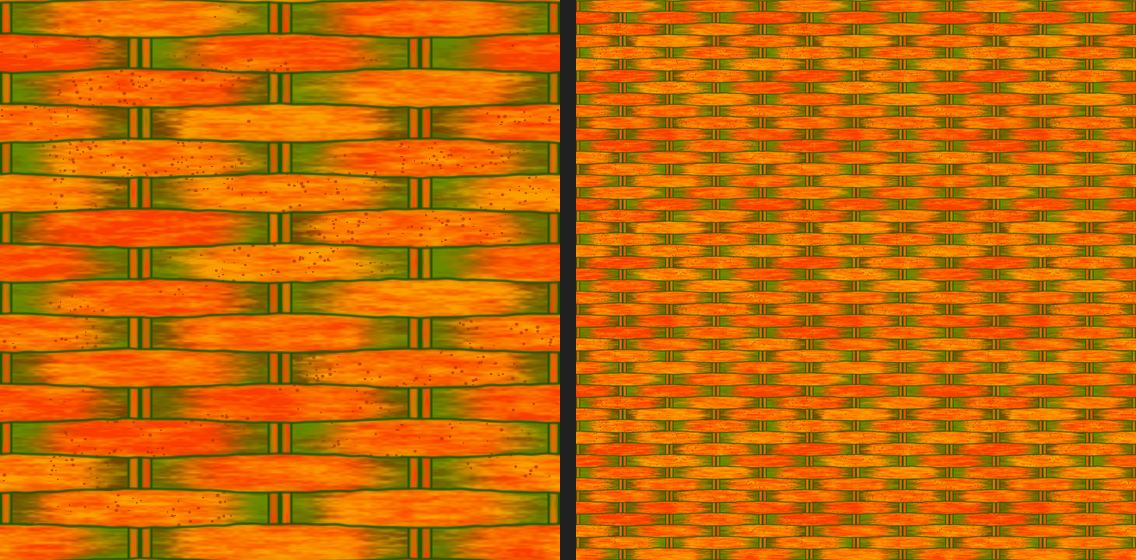
Left: one tile. Right: repeated 3 by 3.
This texture is drawn by a Shadertoy shader. Its source:

```glsl
// Woven basket: 16 rows of bulging flat strips pass over paired upright stakes,
// alternate rows shifted by half a strip. Wavy shared row edges give the bulge;
// wrapping stretched noise gives the fibres and cellular noise the specks.

const float ROWS = 16.0;            // strips down
const float STRIPS = 2.0;           // strips across each row
const float ROW_SHIFT = 0.02;       // vertical offset, in rows
const float BULGE = 0.058;          // edge wave height, in rows
const float SEAM = 0.05;            // dark seam half width, in rows
const float STRIP_END = 0.0215;     // gap between strip end and stake centre
const float STAKE_OFFSET = 0.0111;  // each stake of a pair from their centre
const float STAKE_HALF = 0.0082;    // half width of a stake
const float FADE = 0.128;           // reach of the mossy strip ends
const vec2 SPECK_GRID = vec2(112.0, 128.0);

const vec3 RED_ORANGE = vec3(0.98, 0.24, 0.0);
const vec3 AMBER = vec3(0.98, 0.62, 0.0);
const vec3 BROWN = vec3(0.46, 0.27, 0.0);
const vec3 MOSS = vec3(0.40, 0.54, 0.0);
const vec3 GAP = vec3(0.14, 0.33, 0.0);
const vec3 SPECK = vec3(0.72, 0.17, 0.0);

float hash(vec2 p) {
    vec3 q = fract(vec3(p.xyx) * vec3(0.1031, 0.1030, 0.0973));
    q += dot(q, q.yzx + 33.33);
    return fract((q.x + q.y) * q.z);
}

// Value noise with a whole number of cells across the canvas.
float noise(vec2 uv, vec2 cells) {
    vec2 p = uv * cells, i = floor(p), f = fract(p);
    f = f * f * (3.0 - 2.0 * f);
    vec2 a = mod(i, cells), b = mod(i + 1.0, cells);
    vec2 seed = cells.yx * 1.7;
    return mix(mix(hash(a + seed), hash(vec2(b.x, a.y) + seed), f.x),
               mix(hash(vec2(a.x, b.y) + seed), hash(b + seed), f.x), f.y);
}

// Streaks running along x.
float fibres(vec2 uv) {
    return 0.4 * noise(uv, vec2(14.0, 130.0))
         + 0.35 * noise(uv, vec2(32.0, 230.0))
         + 0.25 * noise(uv, vec2(90.0, 320.0));
}

// Cellular dots of random size; density runs from 0 to 1.
float specks(vec2 uv, float density) {
    vec2 p = uv * SPECK_GRID, base = floor(p);
    float spot = 0.0;
    for (int y = -1; y <= 1; y++)
    for (int x = -1; x <= 1; x++) {
        vec2 cell = base + vec2(x, y), id = mod(cell, SPECK_GRID);
        vec2 centre = cell + vec2(hash(id + 7.3), hash(id + 41.9));
        float radius = mix(0.2, 0.55, hash(id + 83.1));
        float present = step(hash(id + 151.7), density);
        spot = max(spot, present * (1.0 - smoothstep(radius * 0.4, radius, length(p - centre))));
    }
    return spot;
}

vec3 stakePair(vec2 uv, float offset, float row, float soft) {
    float d = abs(abs(offset) - STAKE_OFFSET);
    float grain = fibres(uv.yx);
    float side = step(0.0, offset);
    float which = mod(floor(uv.x * 4.0 + 0.5), 4.0);
    float tone = hash(vec2(row + 21.0, which * 2.0 + side));
    vec3 warm = mix(RED_ORANGE, AMBER, clamp(0.45 + 1.3 * (grain - 0.5) + 0.5 * (tone - 0.5), 0.0, 1.0));
    float shade = 0.25 + 0.65 * smoothstep(0.3, 1.0, d / STAKE_HALF) + 1.2 * (grain - 0.5);
    vec3 wood = mix(warm, mix(BROWN, MOSS, 0.55), clamp(shade, 0.0, 1.0));
    float mask = 1.0 - smoothstep(STAKE_HALF - 0.0015 - soft, STAKE_HALF + soft, d);
    return mix(GAP, wood, mask);
}

vec3 strip(vec2 uv, vec2 id, float along, float fromEnd, float edge) {
    float grain = fibres(uv) - 0.5;
    float patches = noise(uv, vec2(18.0, 48.0)) - 0.5;
    float tone = hash(id + 3.7) - 0.5;
    float warmth = 0.45 + 1.3 * grain + 0.6 * tone + 0.45 * patches;
    vec3 color = mix(RED_ORANGE, AMBER, clamp(warmth, 0.0, 1.0));

    // Specks gather on some strips only.
    float density = 0.3 * smoothstep(0.3, 0.9, hash(id + 57.0)) * smoothstep(-0.2, 0.3, patches);
    color = mix(color, SPECK, 0.75 * specks(uv, density));

    // Ragged mossy or brown ends, and darker long edges.
    float endTone = hash(id * 2.0 + vec2(step(0.0, along), 91.0));
    float reach = FADE * mix(0.8, 1.2, endTone);
    float shade = 1.0 - smoothstep(0.018, reach, fromEnd + 0.075 * grain + 0.03 * patches);
    shade += (0.3 + 0.5 * shade) * exp(-edge * 16.0);
    float moss = 0.6 + 1.1 * grain + 0.7 * (endTone - 0.5) - 0.5 * patches;
    return mix(color, mix(BROWN, MOSS, clamp(moss, 0.0, 1.0)), clamp(shade, 0.0, 1.0));
}

void mainImage(out vec4 fragColor, in vec2 fragCoord) {
    vec2 uv = fragCoord / iResolution.xy;
    float soft = 0.5 / iResolution.x;

    // Nearest wavy row edge decides the row.
    float y = uv.y * ROWS + ROW_SHIFT + 0.035 * (noise(uv, vec2(40.0, 32.0)) - 0.5);
    float border = floor(y + 0.5);
    float wave = BULGE * cos(6.2831853 * STRIPS * uv.x) * (1.0 - 2.0 * mod(border, 2.0));
    float toBorder = y - border + wave;
    float row = mod(toBorder > 0.0 ? border : border - 1.0, ROWS);
    float edge = abs(toBorder);

    // Position along the strip, shifted on alternate rows.
    float u = uv.x * STRIPS + 0.5 - 0.5 * mod(row, 2.0);
    float along = fract(u) - 0.5;
    float fromEnd = (0.5 - abs(along)) / STRIPS;
    vec2 id = vec2(mod(floor(u), STRIPS), row);

    vec3 color = stakePair(uv, -sign(along) * fromEnd, row, soft);
    float cover = smoothstep(STRIP_END - soft, STRIP_END + 0.0015 + soft, fromEnd);
    color = mix(color, strip(uv, id, along, fromEnd, edge), cover);

    float seam = 1.0 - smoothstep(0.005, SEAM + soft * ROWS, edge);
    fragColor = vec4(mix(color, GAP, 0.85 * seam), 1.0);
}
```
